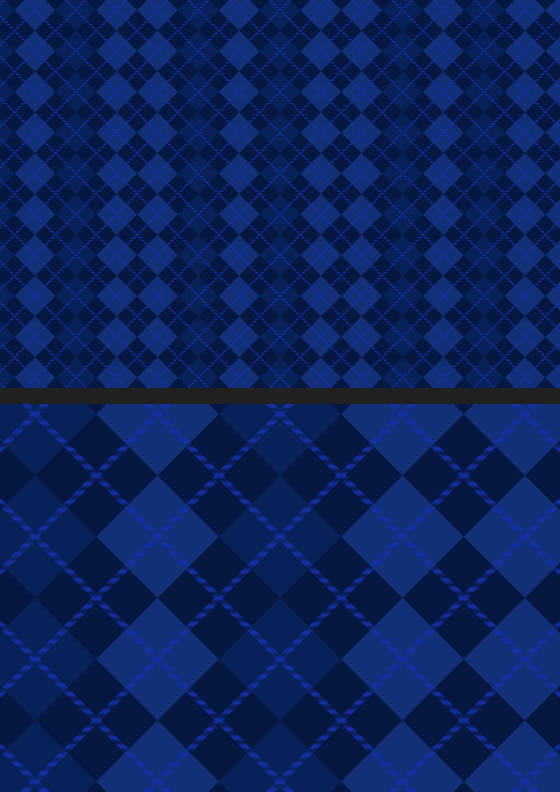
Top: the whole. Bottom: its middle third, enlarged.
Reproduce this pattern procedurally as a WebGL 2 fragment shader.

```glsl
#version 300 es
precision highp float;
// Navy argyle: columns of bright and mid blue diamonds under dashed diagonal stitching.

uniform vec2 u_resolution;
out vec4 fragColor;

const float CELLS_ACROSS = 13.714;            // diamonds across the canvas width
const vec2 FIRST_CENTER = vec2(0.857, 0.25);  // top left diamond, in cells
const float COLUMN_CYCLE = 5.0;               // bright, mid, bright, bright, mid
const float STITCH_HALF_WIDTH = 0.034;        // horizontal half width, in cells
const float STITCHES_PER_CELL = 14.0;

const vec3 GROUND = vec3(0.025, 0.09, 0.26);
const vec3 MID = vec3(0.03, 0.13, 0.35);
const vec3 BRIGHT = vec3(0.07, 0.19, 0.47);
const vec3 THREAD = vec3(0.08, 0.19, 0.66);

// Coverage of the inside (negative side) of an edge.
float inside(float dist, float aa) {
    return 1.0 - smoothstep(-aa, aa, dist);
}

// Distance to the nearest whole number.
float toNearest(float v) {
    return abs(fract(v + 0.5) - 0.5);
}

// Columns 1 and 4 of each cycle are mid blue, the others bright.
vec3 columnColor(float column) {
    float k = mod(column, COLUMN_CYCLE);
    bool isMid = abs(k - 1.0) < 0.5 || abs(k - 4.0) < 0.5;
    return isMid ? MID : BRIGHT;
}

// Diagonal line through the diamond centers.
float diagonal(float along, float aa) {
    return inside(toNearest(along) - STITCH_HALF_WIDTH, aa);
}

// Flat ticks that break the diagonals into stitches.
float stitchTicks(float y) {
    return 0.56 + 0.40 * cos(6.28318 * STITCHES_PER_CELL * y);
}

void main() {
    // Cell space: x to the right, y down from the top edge.
    float pixel = CELLS_ACROSS / u_resolution.x;
    vec2 fromTopLeft = vec2(gl_FragCoord.x, u_resolution.y - gl_FragCoord.y);
    vec2 p = fromTopLeft * pixel - FIRST_CENTER;

    // Diamonds touching at their corners
    vec2 cell = floor(p + 0.5);
    vec2 local = abs(p - cell);
    float diamond = inside(local.x + local.y - 0.5, pixel);
    vec3 color = mix(GROUND, columnColor(cell.x), diamond);

    // Crossing stitched lines
    float lines = max(diagonal(p.x + p.y, pixel), diagonal(p.x - p.y, pixel));
    color = mix(color, THREAD, lines * stitchTicks(p.y));

    fragColor = vec4(color, 1.0);
}
```
